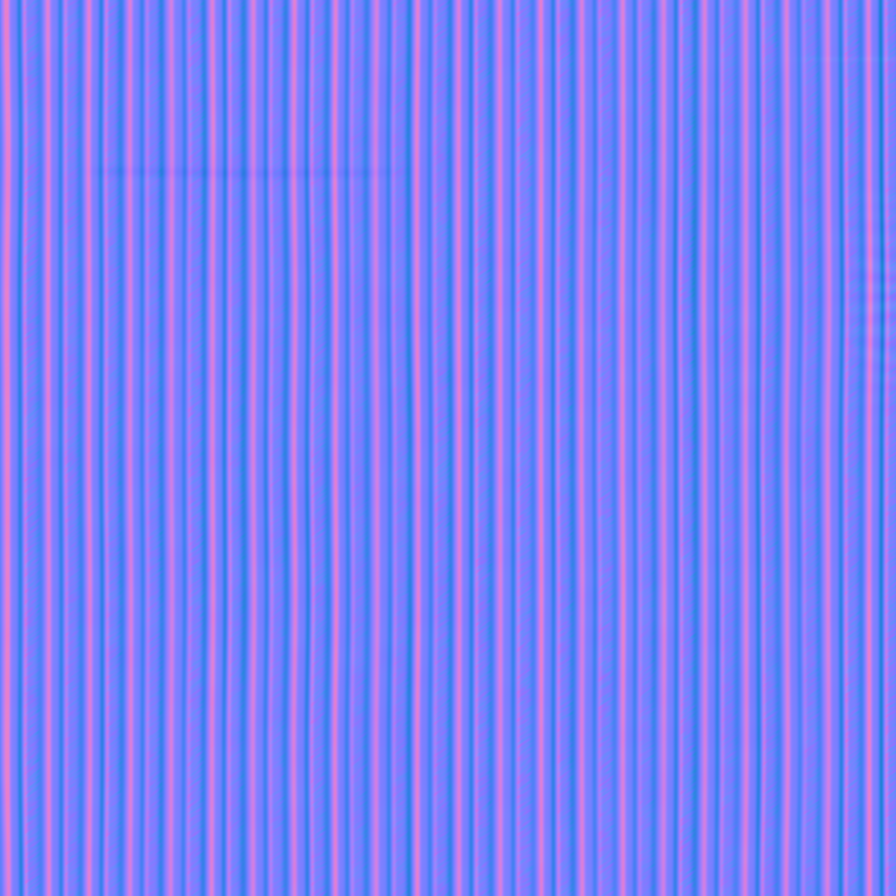
This texture map is drawn by a three.js fragment shader. Its source:

```glsl
// Tangent-space normal map of ribbed fabric: about 22 upright ribs, each a sum
// of smooth slope bands (pink faces right, teal faces left), with diagonal
// thread grain, a strength that varies from rib to rib, and faint creases.
varying vec2 vUv;

float hash(vec2 p) {
  p = fract(p * vec2(0.1031, 0.1137));
  p += dot(p, p.yx + 33.33);
  return fract((p.x + p.y) * p.x * 17.0);
}

float noise(vec2 p) {
  vec2 i = floor(p), f = fract(p);
  f = f * f * (3.0 - 2.0 * f);
  return mix(mix(hash(i), hash(i + vec2(1.0, 0.0)), f.x),
             mix(hash(i + vec2(0.0, 1.0)), hash(i + 1.0), f.x), f.y);
}

// Soft band of slope centred at c with half-width w
float band(float t, float c, float w) {
  float d = (t - c) / w;
  return exp(-d * d);
}

// Slope across one rib, t from 0 to 1
float ribSlope(float t, float rib, float edge) {
  float a = hash(vec2(rib, 3.0)), b = hash(vec2(rib, 17.0)), c = hash(vec2(rib, 41.0));
  float slope = -0.03;
  slope -= (0.34 + 0.30 * a + 0.15 * edge) * band(t, 0.13 + 0.03 * b, 0.065);
  slope += (0.25 + 0.28 * a) * band(t, 0.26 + 0.03 * b, 0.055);
  slope -= (0.34 + 0.26 * c) * band(t, 0.60 + 0.06 * b, 0.08 + 0.03 * a);
  slope += 0.20 * band(t, 0.76, 0.07);
  slope += (0.62 + 0.16 * b) * band(t, 0.85, 0.068);
  return slope;
}

void main() {
  vec2 p = vUv;
  float rightEdge = smoothstep(0.92, 1.0, p.x);

  // Rib coordinate with a slight wander along the length
  float s = p.x * 21.84 + 0.66 + 0.06 * (noise(p * vec2(9.0, 6.0)) - 0.5);
  float rib = floor(s), t = fract(s);
  vec2 n = vec2(ribSlope(t, rib, rightEdge), 0.0);
  n.x *= 0.92 + 0.16 * noise(vec2(rib * 3.7, p.y * 7.0));

  // Diagonal threads, strongest on the broad face of each rib
  vec2 q = vec2(0.82 * p.x + 0.57 * p.y, 0.82 * p.y - 0.57 * p.x);
  float grain = noise(q * vec2(110.0, 310.0)) - 0.5;
  grain += 0.22 * sin(q.y * 1250.0 + 5.0 * noise(q * 40.0));
  float face = smoothstep(0.20, 0.30, t) * (1.0 - smoothstep(0.56, 0.68, t));
  n += vec2(-0.22, 0.13) * grain * (0.12 + face * (0.6 + 0.5 * hash(vec2(rib, 59.0))));

  // Broad unevenness of the cloth
  n.x += 0.06 * (noise(p * vec2(12.0, 5.0)) - 0.5);
  n.y += 0.03 * (noise(p * vec2(30.0, 45.0)) - 0.5) - 0.01;

  // Faint level creases, upper left and upper right
  float dip = band(p.y, 0.806 + 0.003 * noise(p * 15.0), 0.006);
  n -= vec2(0.06, 0.05) * dip * smoothstep(0.08, 0.13, p.x) * (1.0 - smoothstep(0.40, 0.48, p.x));
  n.y += 0.05 * band(p.y, 0.934, 0.003) * smoothstep(0.86, 0.94, p.x);

  // Lifted left border and puckered right border
  n.x += 0.28 * (1.0 - smoothstep(0.0, 0.018, p.x));
  n.y += 0.06 * rightEdge * band(p.y, 0.66, 0.10) * sin(p.y * 250.0 + 3.0 * noise(p * 20.0));

  n = clamp(n, -0.8, 0.8);
  float z = sqrt(max(0.0, 1.0 - dot(n, n)));
  gl_FragColor = vec4(0.5 + 0.5 * n.x, 0.5 + 0.5 * n.y + 0.005, 0.5 + 0.5 * z, 1.0);
}
```
